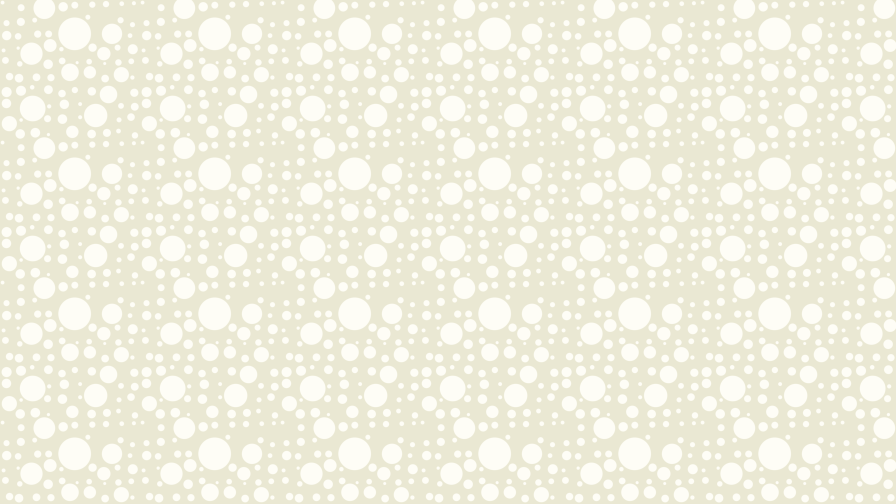
Write a Shadertoy shader that draws this pattern.

```glsl
// Pale cream discs of many sizes scattered over a beige ground, in a square repeat.

const float TILE = 120.0; // side of the repeat; the canvas is 432 units high
const float CELL = 12.0;  // side of a cell that may hold one small dot

// Large discs of the motif: centre x, centre y from the top, radius
const vec3 DISCS[14] = vec3[14](
    vec3(64, 29, 14), vec3(28, 93, 11), vec3(82, 99, 10), vec3(27, 46, 9.5),
    vec3(38, 7, 9.3), vec3(96, 29, 8.7), vec3(93, 81, 7.5), vec3(60, 62, 7.5),
    vec3(104, 64, 6.5), vec3(8, 106, 6.5), vec3(89, 46, 5.7), vec3(43, 39, 5.5),
    vec3(62, 113, 5.3), vec3(77, 62, 5.3));

vec3 hash3(vec2 cell) {
    vec3 q = vec3(dot(cell, vec2(127.1, 311.7)),
                  dot(cell, vec2(269.5, 183.3)),
                  dot(cell, vec2(419.2, 371.9)));
    return fract(sin(q) * 4375.85);
}

// Signed distance to the nearest large disc, wrapped around the tile
float largeDiscs(vec2 p) {
    float nearest = TILE;
    for (int i = 0; i < 14; i++) {
        vec2 offset = p - DISCS[i].xy;
        offset -= TILE * round(offset / TILE);
        nearest = min(nearest, length(offset) - DISCS[i].z);
    }
    return nearest;
}

// One jittered dot per cell, shrunk or dropped where a large disc is close
float smallDots(vec2 p) {
    vec2 cell = floor(p / CELL);
    vec3 h = hash3(cell);
    float radius = mix(1.6, 4.4, h.z);
    vec2 centre = (cell + 0.5) * CELL + (h.xy - 0.5) * (CELL - 2.0 * radius - 1.2);
    radius = min(radius, largeDiscs(centre) - 1.5);
    return radius < 1.2 ? CELL : length(p - centre) - radius;
}

void mainImage(out vec4 fragColor, in vec2 fragCoord) {
    float unitsPerPixel = 432.0 / iResolution.y;
    vec2 p = vec2(fragCoord.x, iResolution.y - fragCoord.y) * unitsPerPixel;
    p = mod(p, TILE);

    float dist = min(largeDiscs(p), smallDots(p));
    float edge = 0.7 * unitsPerPixel;
    float cover = 1.0 - smoothstep(-edge, edge, dist);

    vec3 beige = vec3(0.918, 0.910, 0.827);
    vec3 cream = vec3(0.996, 0.992, 0.965);
    fragColor = vec4(mix(beige, cream, cover), 1.0);
}
```
